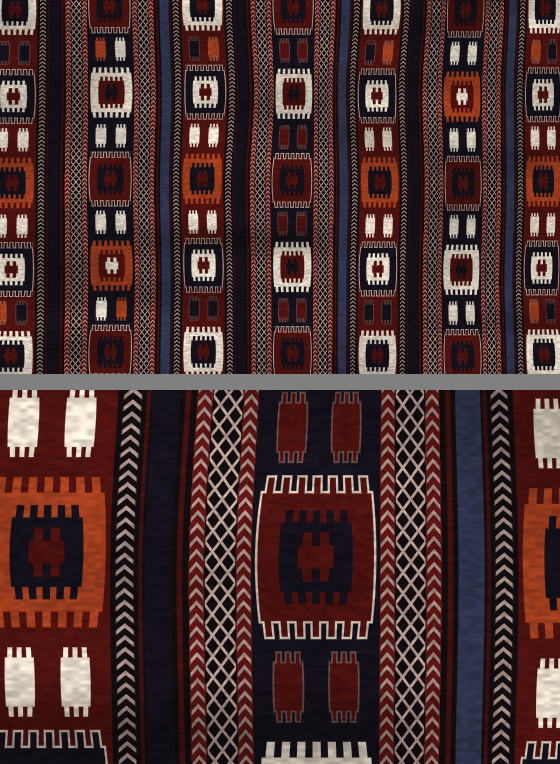
Top: the whole. Bottom: its middle third, enlarged.
A Shadertoy shader for this pattern:

```glsl
// Striped kilim: columns of combed medallions between braided and latticed bands
const vec3 INK = vec3(0.055, 0.035, 0.045);
const vec3 NAVY = vec3(0.065, 0.05, 0.085);
const vec3 RED = vec3(0.26, 0.055, 0.045);
const vec3 RUST = vec3(0.56, 0.21, 0.10);
const vec3 CREAM = vec3(0.80, 0.76, 0.70);
const vec3 WOOL = vec3(0.56, 0.48, 0.45);
const vec3 BLUE = vec3(0.16, 0.18, 0.27);
const float PITCH = 0.24;         // column spacing
const float ROW = 0.2315;         // medallion spacing
const float GROUND = 0.057;       // half width of a medallion column
const float GAP = PITCH - 2.0 * GROUND;

float hash(vec2 p) {
    vec3 q = fract(vec3(p.xyx) * 0.1031);
    q += dot(q, q.yzx + 33.33);
    return fract((q.x + q.y) * q.z);
}

float noise(vec2 p) {
    vec2 i = floor(p), f = fract(p);
    f = f * f * (3.0 - 2.0 * f);
    return mix(mix(hash(i), hash(i + vec2(1, 0)), f.x),
               mix(hash(i + vec2(0, 1)), hash(i + vec2(1, 1)), f.x), f.y);
}

float fill(float d, float px) { return clamp(0.5 - d / px, 0.0, 1.0); }

float box(vec2 p, vec2 b) {
    vec2 d = abs(p) - b;
    return max(d.x, d.y);
}

// Distance to the nearest line of a repeating set
float repeatLine(float x, float period) {
    return abs(fract(x / period) - 0.5) * period;
}

// Block with bowed sides and teeth along its top and bottom
float comb(vec2 p, vec2 b, float tooth, float count) {
    p.x /= 1.0 - 0.09 * min(p.y * p.y / (b.y * b.y), 1.0);
    float pitch = 2.0 * b.x / count;
    float teeth = max(repeatLine(p.x + b.x, pitch) - 0.27 * pitch, box(p, b));
    return min(teeth, box(p, b - vec2(0.0, tooth)));
}

vec3 medallion(vec3 col, vec2 p, bool bold, bool odd, bool orange, float px) {
    vec3 body = bold ? (orange ? RUST : CREAM) : (odd ? RED : NAVY);
    vec3 core = bold ? (odd ? RED : NAVY) : (odd ? NAVY : CREAM);
    vec3 heart = bold && odd ? (orange ? CREAM : NAVY) : RED;
    float outer = comb(p, vec2(0.053, bold ? 0.067 : 0.072), 0.014, 7.0);
    col = mix(col, body, fill(outer, px));
    if (!bold) col = mix(col, CREAM, 0.85 * fill(abs(outer) - 0.0011, px));
    col = mix(col, core, fill(comb(p, vec2(0.033, 0.042), 0.011, 5.0), px));
    return mix(col, heart, fill(comb(p, vec2(0.016, 0.022), 0.012, 2.0), px));
}

// Two toothed tabs filling the space between medallions
vec3 tabPair(vec3 col, vec2 p, float column, float row, bool odd, float px) {
    float pick = hash(vec2(column * 2.0 + step(0.0, p.x), row) + 7.0);
    bool dull = odd ? abs(column - 3.0) < 0.5 : abs(row - 1.5) > 1.0;
    vec3 tint = dull ? (odd ? RED : NAVY) : CREAM;
    if ((odd != dull) && pick > 0.7) tint = RUST;
    float d = comb(vec2(abs(p.x) - 0.025, p.y), vec2(0.0135, 0.031), 0.009, 3.0);
    col = mix(col, tint, fill(d, px));
    float edge = dull ? 0.5 : 0.0;
    return mix(col, WOOL, edge * fill(abs(d) - 0.0008, px));
}

// Slanted or chevron stitches across a narrow band, a in -1..1
vec3 stitches(vec3 base, vec3 thread, float a, float y, float period, float px) {
    float d = repeatLine(y + abs(a) * period * 0.7, period) - 0.0021;
    return mix(base, thread, fill(d, px) * smoothstep(1.0, 0.75, abs(a)));
}

// Bands from an odd column's edge (v = 0) to an even column's edge (v = GAP)
vec3 bands(float v, float y, float side, float px) {
    // Plain dark stripes with thin coloured lines
    vec3 col = mix(INK, side > 0.0 ? BLUE : NAVY, fill(abs(v - 0.083) - 0.012, px));
    col = mix(col, RED, 0.8 * fill(abs(v - 0.064) - 0.0025, px));
    col = mix(col, RED, 0.7 * fill(abs(v - 0.099) - 0.0018, px));
    // Red guards on both sides of the lattice
    float guard = (abs(v - 0.028) - 0.021) / 0.007;
    if (abs(guard) < 1.0)
        col = stitches(RED * 1.2, WOOL, guard, y, 0.0115, px);
    // Lattice of crossing threads
    float a = v - 0.028;
    float cross = min(repeatLine(a + 0.75 * y, 0.014), repeatLine(a - 0.75 * y, 0.014));
    vec3 lattice = mix(INK, WOOL * 1.12, fill(cross - 0.0016, px));
    col = mix(col, lattice, fill(abs(a) - 0.0135, px));
    // Braid beside the even column
    float braid = (v - 0.113) / 0.009;
    if (abs(braid) < 1.0) col = stitches(INK, WOOL, braid, y, 0.0105, px);
    return col;
}

void mainImage(out vec4 fragColor, in vec2 fragCoord) {
    float px = 1.2 / iResolution.y;
    vec2 p = fragCoord / iResolution.y;

    // Hand-woven drift, and columns that narrow toward the right
    float x = p.x - 0.035 + 0.018 * (noise(vec2(p.x * 3.0, p.y * 4.0) + 5.0) - 0.5);
    float lane = (0.2625 - sqrt(max(0.0689 - 0.0172 * x, 0.0))) / 0.0086;
    float column = round(lane);
    bool odd = mod(column, 2.0) > 0.5;
    float u = (lane - column) * PITCH;

    float shift = 0.022 * (hash(vec2(column, 3.0)) - 0.5);
    float level = (p.y - 0.053 + shift) / ROW;
    float row = round(level), gapRow = floor(level);
    bool bold = mod(row + column, 2.0) < 0.5;
    bool orange = abs(row - (odd ? (column + 1.0) * 0.5 : 2.0)) < 0.5;

    vec3 ground = odd ? NAVY : RED;
    ground = tabPair(ground, vec2(u, (level - gapRow - 0.5) * ROW), column, gapRow, odd, px);
    ground = medallion(ground, vec2(u, (level - row) * ROW), bold, odd, orange, px);

    float v = abs(u) - GROUND;
    float side = odd ? sign(u) : -sign(u);
    vec3 col = mix(bands(odd ? v : GAP - v, p.y, side, px), ground, fill(v, px));

    // Uneven dye, woven grain and faded wool
    col *= 0.82 + 0.36 * noise(p * vec2(5.0, 14.0));
    col *= 0.86 + 0.28 * noise(p * vec2(150.0, 330.0));
    col += 0.018 * noise(p * vec2(90.0, 240.0) + 40.0);
    fragColor = vec4(col, 1.0);
}
```
